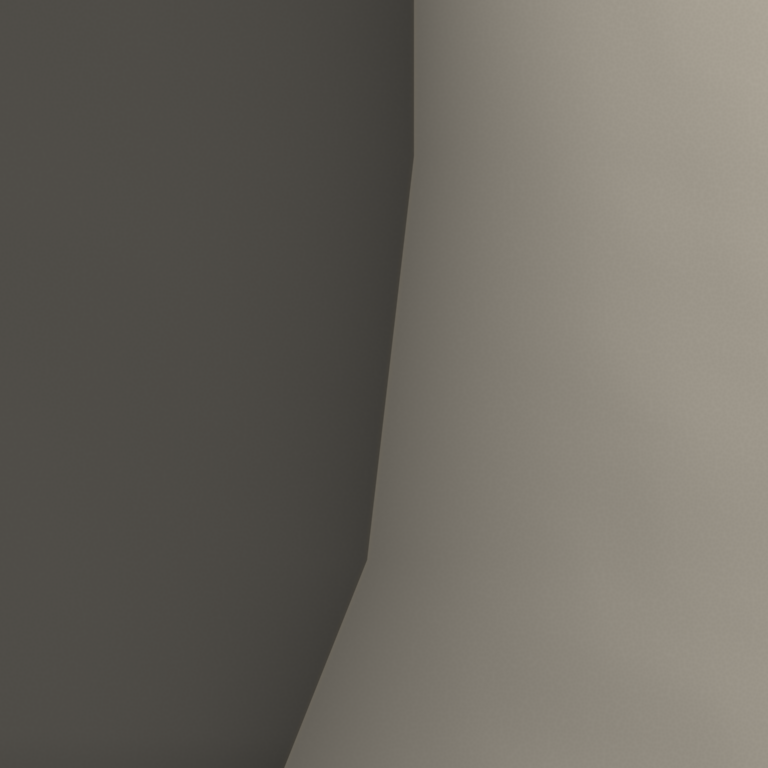
Reproduce this background procedurally as a Shadertoy shader.

```glsl
// Two matte paper sheets: a shaded dark one meeting a softly lit pale one along a bent edge.

vec2 hash2(vec2 p) {
    vec3 q = fract(vec3(p.xyx) * vec3(0.1031, 0.1030, 0.0973));
    q += dot(q, q.yzx + 33.33);
    return fract((q.xx + q.yz) * q.zy);
}

// Distance to the nearest scattered cell point
float cellNoise(vec2 p) {
    vec2 cell = floor(p), local = fract(p);
    float nearest = 2.0;
    for (int y = -1; y <= 1; y++)
        for (int x = -1; x <= 1; x++) {
            vec2 o = vec2(x, y);
            nearest = min(nearest, length(o + hash2(cell + o) - local));
        }
    return nearest;
}

// Horizontal place of the seam: three straight runs
float seamX(float y) {
    float lower = mix(0.370, 0.478, min(y / 0.271, 1.0));
    float middle = 0.061 * clamp((y - 0.271) / 0.526, 0.0, 1.0);
    return lower + middle;
}

// Broad diagonal undulations made of layered sines
float softFolds(vec2 p) {
    float across = p.x * 0.75 + p.y * 0.66;
    float along = p.x * 0.66 - p.y * 0.75;
    float folds = 0.0, amp = 0.5, freq = 19.0;
    for (int i = 0; i < 4; i++) {
        float phase = float(i) * 2.1;
        folds += amp * sin(across * freq + 1.6 * sin(along * freq * 0.45 + phase) + phase);
        freq *= 1.7;
        amp *= 0.5;
    }
    return folds;
}

void mainImage(out vec4 fragColor, in vec2 fragCoord) {
    vec2 uv = fragCoord / iResolution.xy;
    float d = uv.x - seamX(uv.y);

    // Dark sheet, deepening into shadow beside the seam
    float dark = 0.243 + 0.071 * (1.0 - exp(min(d, 0.0) / 0.13));
    dark -= 0.012 * smoothstep(0.05, 0.0, uv.y);
    dark += 0.002 * softFolds(uv * 0.7);

    // Pale sheet, brightening away from the seam and towards the top
    float reach = max(d, 0.0);
    float lit = 1.0 - exp(-reach / mix(0.38, 0.20, uv.y));
    float pale = 0.395 + mix(0.25, 0.305, uv.y) * lit;
    pale += 0.011 * softFolds(uv) * smoothstep(0.02, 0.35, reach);

    // Warm tint and fine paper grain
    vec3 darkColor = dark * vec3(1.0, 0.968, 0.902);
    vec3 paleColor = pale * vec3(1.0, 0.961, 0.885);
    float grain = cellNoise(uv * 210.0) - 0.45;
    darkColor += 0.006 * grain;
    paleColor += 0.014 * grain * (0.4 + lit);

    // Smooth seam with a faint warm rim
    float aa = 1.0 / iResolution.x;
    vec3 color = mix(darkColor, paleColor, smoothstep(-aa, aa, d));
    color += vec3(0.016, 0.011, 0.002) * exp(-pow(d / 0.004, 2.0));
    fragColor = vec4(color, 1.0);
}
```
